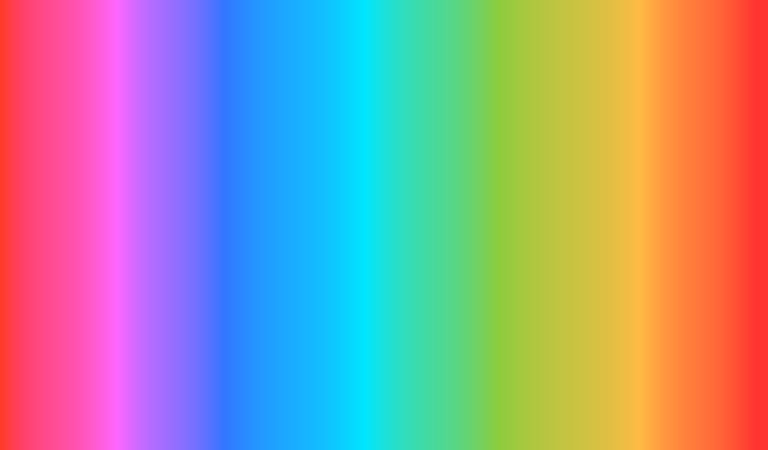
Reproduce this background procedurally as a Shadertoy shader.

```glsl
// Vertical rainbow bands blending smoothly from red through blue and green back to red.

const int STOP_COUNT = 7;

const vec3 RED    = vec3(1.00, 0.20, 0.19);
const vec3 PINK   = vec3(1.00, 0.40, 1.00);
const vec3 BLUE   = vec3(0.20, 0.46, 1.00);
const vec3 CYAN   = vec3(0.00, 0.90, 1.00);
const vec3 GREEN  = vec3(0.55, 0.80, 0.24);
const vec3 ORANGE = vec3(1.00, 0.73, 0.27);

// Eases quickly near both stops and slowly between them.
float bandEase(float t, float flatness) {
    const float TAU = 6.28318;
    return t + flatness * sin(TAU * t) / TAU;
}

// Fraction of the way from one stop to the next, clamped to 0..1.
float stopFraction(float x, float start, float end) {
    return clamp((x - start) / (end - start), 0.0, 1.0);
}

// Colour of the spectrum at a horizontal position from 0 to 1.
vec3 spectrum(float x, float flatness) {
    vec3 colors[STOP_COUNT] = vec3[](RED, PINK, BLUE, CYAN, GREEN, ORANGE, RED);
    float places[STOP_COUNT] = float[](-0.005, 0.152, 0.292, 0.475, 0.649, 0.833, 0.985);

    vec3 color = colors[0];
    for (int i = 1; i < STOP_COUNT; i++) {
        float t = stopFraction(x, places[i - 1], places[i]);
        color = mix(color, colors[i], bandEase(t, flatness));
    }
    return color;
}

// Warm tint that fades away from the left edge.
vec3 warmEdge(float x, float width) {
    return vec3(0.0, 0.02, -0.07) * (1.0 - smoothstep(0.0, width, x));
}

void mainImage(out vec4 fragColor, in vec2 fragCoord) {
    vec2 uv = fragCoord / iResolution.xy;
    vec3 color = spectrum(uv.x, 0.3) + warmEdge(uv.x, 0.03);
    fragColor = vec4(clamp(color, 0.0, 1.0), 1.0);
}
```
